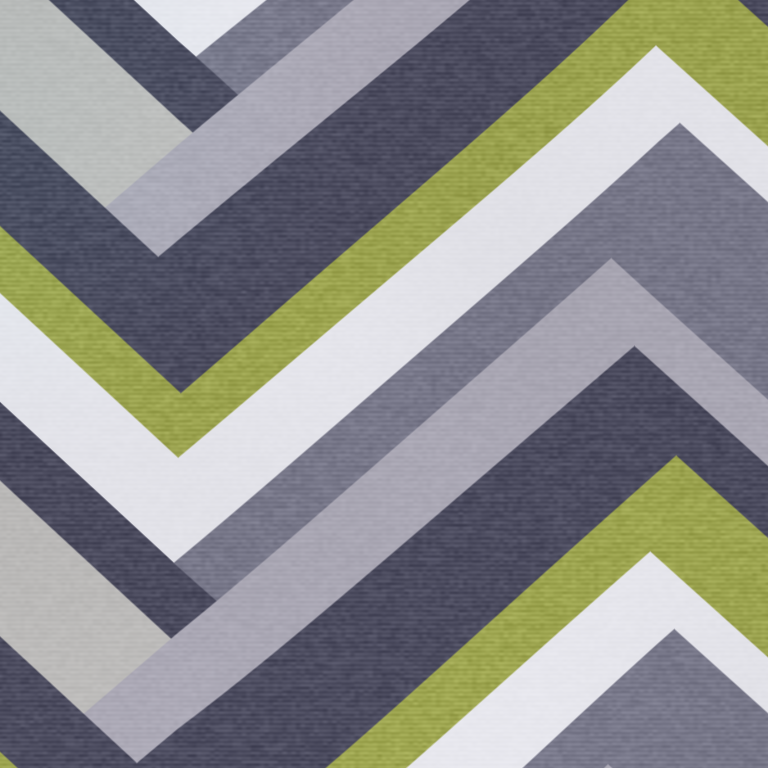
This pattern is drawn by a three.js fragment shader. Its source:

```glsl
// Woven cloth with broad overlapping chevron bands in greys, white and olive green.
varying vec2 vUv;

const vec3 DARK = vec3(0.295, 0.295, 0.37);
const vec3 GREY = vec3(0.47, 0.47, 0.54);
const vec3 LIGHT = vec3(0.665, 0.655, 0.705);
const vec3 CREAM = vec3(0.735, 0.73, 0.725);
const vec3 WHITE = vec3(0.895, 0.895, 0.92);
const vec3 GREEN = vec3(0.61, 0.64, 0.31);
const float FALL = 0.89;     // slope of the descending arms
const float PERIOD = 0.659;  // vertical repeat

float hash(vec2 p) {
  p = fract(p * vec2(0.1031, 0.1137));
  p += dot(p, p.yx + 33.33);
  return fract((p.x + p.y) * p.x * 17.0);
}

float noise(vec2 p) {
  vec2 i = floor(p), f = fract(p);
  f = f * f * (3.0 - 2.0 * f);
  return mix(mix(hash(i), hash(i + vec2(1, 0)), f.x),
             mix(hash(i + vec2(0, 1)), hash(i + vec2(1, 1)), f.x), f.y);
}

// Descending line through a point, y measured downwards
float descent(float x, vec2 through) {
  return through.y + FALL * (x - through.x);
}

// Edge that descends to a valley, rises to an apex, then descends again
float zigzag(float x, vec2 valley, vec2 apex) {
  float rise = mix(valley.y, apex.y, (x - valley.x) / (apex.x - valley.x));
  return max(min(descent(x, valley), rise), descent(x, apex));
}

// Cover everything below an edge
void paintBelow(inout vec3 color, vec3 ink, float depth) {
  color = mix(color, ink, smoothstep(-0.002, 0.002, depth));
}

// Slight slant and bow of the stretched cloth
vec2 stretchCloth(vec2 p) {
  float across = clamp((p.x - 0.232) / 0.625, 0.0, 1.0);
  float down = p.y - 0.5;
  p.x += mix(0.042, 0.011, across) * down;
  p.x -= 0.25 * down * down * across * (1.0 - across);
  return p;
}

vec3 chevrons(vec2 p) {
  vec3 color = DARK;
  for (int i = -1; i <= 1; i++) {
    float x = p.x;
    float y = p.y - float(i) * PERIOD;

    // Continuous bands
    paintBelow(color, GREEN, y - zigzag(x, vec2(0.236, 0.512), vec2(0.8815, -0.066)));
    paintBelow(color, WHITE, y - zigzag(x, vec2(0.236, 0.596), vec2(0.849, 0.059)));
    paintBelow(color, GREY, y - zigzag(x, vec2(0.236, 0.733), vec2(0.8815, 0.160)));

    // Left arms tucked under the light band
    paintBelow(color, DARK, y - descent(x, vec2(0.236, 0.733)));
    paintBelow(color, CREAM, y - descent(x, vec2(0.236, 0.831)));

    // Light band and the dark one beneath it
    paintBelow(color, LIGHT, y - zigzag(x, vec2(-0.078, 1.112), vec2(0.793, 0.336)));
    paintBelow(color, DARK, y - zigzag(x, vec2(0.199, 0.9935), vec2(0.8255, 0.4505)));
  }
  return color;
}

void main() {
  vec3 color = chevrons(stretchCloth(vec2(vUv.x, 1.0 - vUv.y)));

  // Fine horizontal ribs and uneven threads, fainter on the white
  float ribs = 0.35 * sin(6.2832 * 170.0 * vUv.y);
  float threads = noise(vUv * vec2(170.0, 250.0)) - 0.5;
  float slubs = noise(vUv * vec2(60.0, 200.0) + 40.0) - 0.5;
  float strength = mix(0.06, 0.012, smoothstep(0.4, 0.9, color.b));
  color += strength * (ribs + threads + 0.6 * slubs);

  // Soft uneven light, cooler towards the upper left
  color *= 1.0 + 0.04 * (noise(vUv * 3.0 + 7.0) - 0.5);
  color += vec3(0.0, 0.02, 0.02) * smoothstep(0.5, 0.0, distance(vUv, vec2(0.0, 0.85)));

  gl_FragColor = vec4(color, 1.0);
}
```
